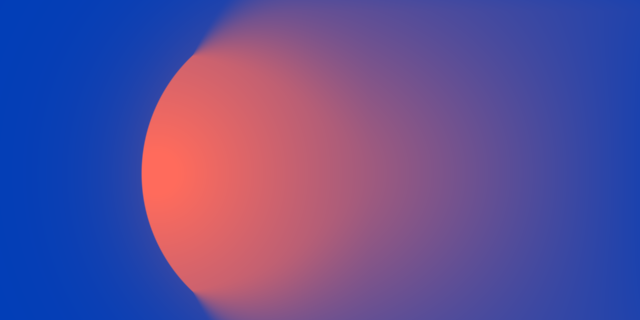
This background is drawn by a Shadertoy shader. Its source:

```glsl
// A coral disc with a crisp left rim, dissolving rightward into a deep blue field.

const vec3 BLUE  = vec3(0.0, 0.24, 0.72);
const vec3 CORAL = vec3(1.0, 0.42, 0.36);

// Signed depth inside a disc that is stretched endlessly to the right.
float stretchedDisc(vec2 p, vec2 center, float radius) {
    vec2 offset = p - center;
    offset.x = min(offset.x, 0.0);
    return radius - length(offset);
}

// Linear radial falloff with a small saturated core.
float radialLight(vec2 p, vec2 center, float peak, float slope) {
    return clamp(peak - slope * distance(p, center), 0.0, 1.0);
}

// Faint halo that decays outside the rim.
float halo(float depth, float strength, float decay) {
    return strength * exp(decay * min(depth, 0.0));
}

// Rim blur: one pixel on the left, widening past the tips of the arc.
float rimSoftness(float x, float tipX, float growth, float limit, float pixel) {
    return clamp(growth * (x - tipX), pixel, limit);
}

void mainImage(out vec4 fragColor, in vec2 fragCoord) {
    // Canvas height is one unit
    vec2 p = fragCoord / iResolution.y;
    float pixel = 1.0 / iResolution.y;

    // Rim shape and its varying sharpness
    float depth = stretchedDisc(p, vec2(0.949, 0.458), 0.5065);
    float softness = rimSoftness(p.x, 0.60, 0.9, 0.5, pixel);
    float inside = smoothstep(-softness, softness, depth);

    // Light within the disc and glow around it
    float discLight = radialLight(p, vec2(0.49, 0.458), 1.04, 0.62);
    float outerGlow = halo(depth, 0.2, 6.0);
    float warmth = mix(outerGlow, discLight, inside);

    fragColor = vec4(mix(BLUE, CORAL, warmth), 1.0);
}
```
